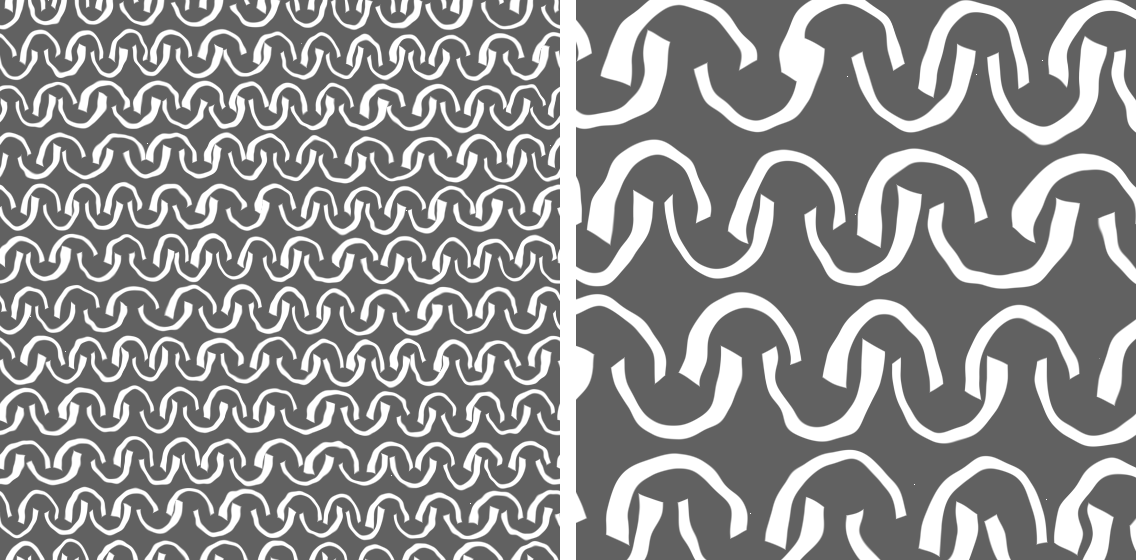
Left: the whole. Right: its middle third, enlarged.
Reproduce this pattern procedurally as a Shadertoy shader.

```glsl
const float TAU = 6.2831853;
const float ROWS = 11.0;
const vec3 SLATE = vec3(0.38);
const vec3 CHALK = vec3(1.0);

float hash(vec2 p) {
    return fract(sin(dot(p, vec2(127.1, 311.7))) * 43758.5453);
}

// Whole-number wrap, safe against rounding
float wrap(float i, float period) {
    return floor(mod(i + 0.5, period));
}

float wrapNoise(vec2 p, float period, float seed) {
    vec2 i = floor(p), f = fract(p);
    f = f * f * (3.0 - 2.0 * f);
    vec2 a = vec2(wrap(i.x, period), wrap(i.y, period)) + seed;
    vec2 b = vec2(wrap(i.x + 1.0, period), wrap(i.y + 1.0, period)) + seed;
    return mix(mix(hash(a), hash(vec2(b.x, a.y)), f.x),
               mix(hash(vec2(a.x, b.y)), hash(b), f.x), f.y);
}

// Brushed arch: half ellipse on straight legs, heavier on the left
float hook(vec2 p, vec2 radius, float girth, vec2 legEnds) {
    p.x *= 1.0 + 0.2 * p.y;
    vec2 q = vec2(p.x, max(p.y, 0.0)) / radius;
    float k = length(q);
    float d = abs(k - 1.0) * k / max(length(q / radius), 0.001);

    float side = smoothstep(-1.0, 1.0, p.x / radius.x);
    float height = clamp(p.y / radius.y, 0.0, 1.0);
    float halfWidth = girth * mix(1.35, 0.8, side) * mix(1.15, 0.85, height);

    float legEnd = mix(legEnds.x, legEnds.y, step(0.0, p.x));
    float cut = legEnd - p.y + 0.5 * (abs(p.x) - radius.x);
    return max(d - halfWidth, cut * 0.9);
}

// One row of arches interlocked with upturned cups
float strand(vec2 p, float row) {
    float id = wrap(row, ROWS);
    float count = ROWS + step(0.4, hash(vec2(id, 3.7)));
    float pitch = ROWS / count;
    float phase = hash(vec2(id, 9.1));
    float x = p.x / pitch + phase;
    x += 0.12 * sin(TAU * (2.0 * p.x / ROWS + phase * 3.0));

    float nearest = floor(x * 2.0 + 0.5);
    float d = 1.0;
    for (int i = -1; i <= 1; i++) {
        float k = nearest + float(i);
        vec2 key = vec2(wrap(k, 2.0 * count), id);
        float flip = 1.0 - 2.0 * wrap(k, 2.0);
        vec2 jitter = vec2(hash(key + 17.3), hash(key + 31.9)) - 0.5;
        vec2 q = vec2((x - 0.5 * k) * pitch, p.y - row);
        q = (q - jitter * vec2(0.09, 0.06)) * flip;

        vec2 radius = vec2(mix(0.35, 0.42, hash(key + 5.3)) * pitch, 0.415);
        float girth = mix(0.037, 0.053, hash(key + 47.1));
        vec2 legEnds = vec2(mix(-0.20, -0.08, hash(key + 61.7)),
                            mix(-0.14, 0.04, hash(key + 73.3)));
        d = min(d, hook(q, radius, girth, legEnds));
    }
    return d;
}

void mainImage(out vec4 fragColor, in vec2 fragCoord) {
    vec2 uv = fragCoord / iResolution.xy;
    vec2 p = uv * ROWS;

    // Slow sway of the rows and ragged brush edges
    p.y += 0.09 - 0.04 * sin(TAU * uv.x);
    vec2 ragged = vec2(wrapNoise(uv * 66.0, 66.0, 2.3),
                       wrapNoise(uv * 66.0, 66.0, 80.7)) - 0.5;
    p += 0.055 * ragged;

    float row = floor(p.y + 0.5);
    float d = 1.0;
    for (int j = -1; j <= 1; j++) {
        d = min(d, strand(p, row + float(j)));
    }

    float soft = 0.9 * ROWS / iResolution.y;
    float ink = 1.0 - smoothstep(-soft, soft, d);
    fragColor = vec4(mix(SLATE, CHALK, ink), 1.0);
}
```
